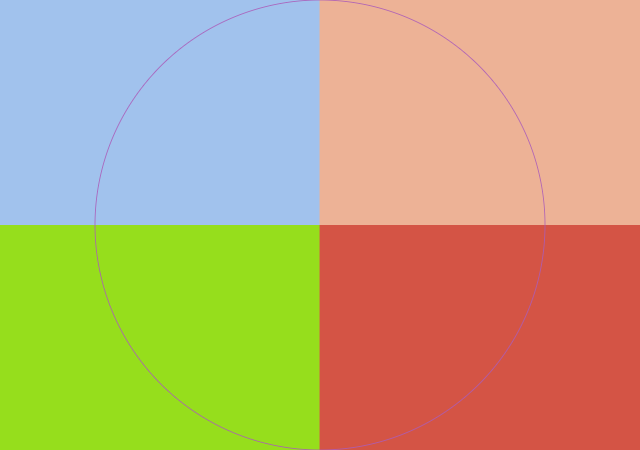
This background is drawn by a Shadertoy shader. Its source:

```glsl
// Four flat colour quadrants meeting near the canvas centre, with a thin
// violet ring as tall as the canvas. Quadrants are blended by smooth steps
// and the ring is drawn from the distance to a circle.

const vec3 BLUE   = vec3(0.63, 0.76, 0.93);
const vec3 PEACH  = vec3(0.93, 0.70, 0.59);
const vec3 GREEN  = vec3(0.59, 0.87, 0.11);
const vec3 RED    = vec3(0.83, 0.33, 0.27);
const vec3 VIOLET = vec3(0.67, 0.36, 0.72);

// Lengths are in canvas heights, measured from the centre.
const vec2  SPLIT        = vec2(-0.001, 0.0);
const float RING_RADIUS  = 0.5;
const float RING_WIDTH   = 0.0019;
const float RING_OPACITY = 0.9;

// Coverage of the side where the signed distance is positive.
float coverage(float dist, float pixel) {
    return clamp(dist / pixel + 0.5, 0.0, 1.0);
}

void mainImage(out vec4 fragColor, in vec2 fragCoord) {
    float pixel = 1.0 / iResolution.y;
    vec2 p = (fragCoord - 0.5 * iResolution.xy) * pixel;

    // Quadrants
    float right = coverage(p.x - SPLIT.x, pixel);
    float upper = coverage(p.y - SPLIT.y, pixel);
    vec3 color = mix(mix(GREEN, RED, right), mix(BLUE, PEACH, right), upper);

    // Ring outline
    float ringDist = abs(length(p) - RING_RADIUS) - 0.5 * RING_WIDTH;
    float ring = coverage(-ringDist, pixel);
    color = mix(color, VIOLET, ring * RING_OPACITY);

    fragColor = vec4(color, 1.0);
}
```
